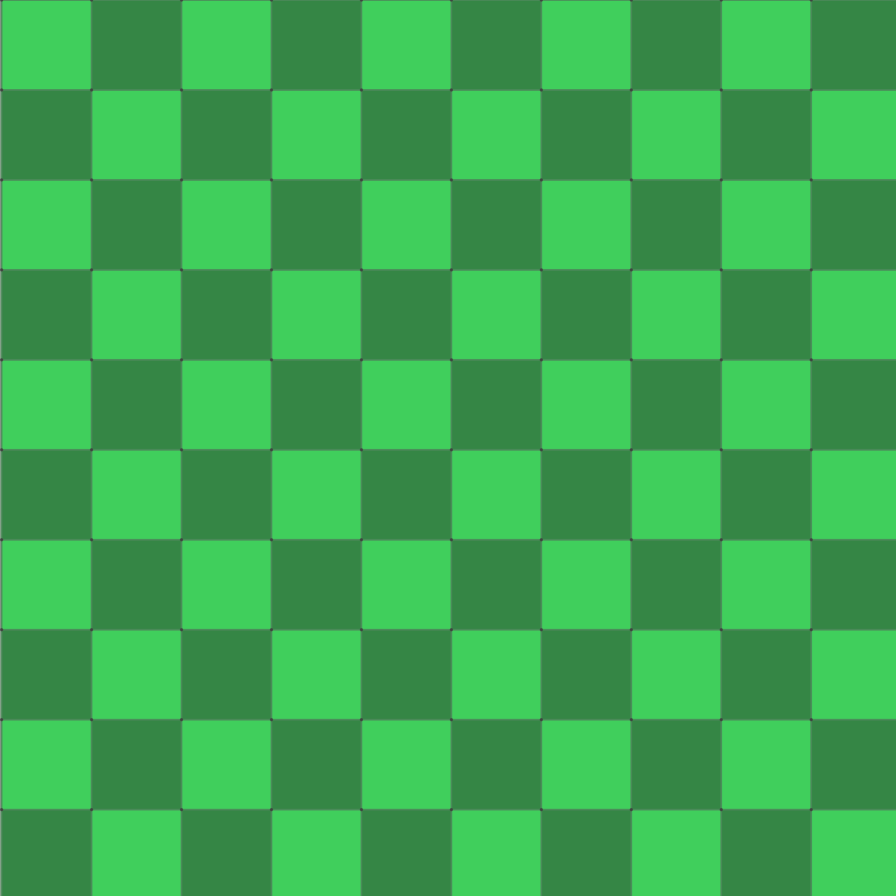
Give the GLSL for this pattern, as a three.js fragment shader.

```glsl
// Two-tone green checkerboard of just under ten squares each way, counted from
// the top left. A signed triangle wave per axis gives soft square edges; thin
// grey-green seams, dark corner specks and a pale left edge lie on top.
varying vec2 vUv;

const float PITCH = 0.1004;

// Distance to the nearest grid line, positive in even cells, negative in odd.
vec2 signedEdge(vec2 grid) {
  vec2 parity = 1.0 - 2.0 * mod(floor(grid), 2.0);
  return parity * (0.5 - abs(fract(grid) - 0.5)) * PITCH;
}

void main() {
  vec2 grid = vec2(vUv.x - 0.0018, 1.0 - vUv.y) / PITCH;
  vec2 edge = signedEdge(grid);
  vec2 gap = abs(edge);

  // Alternating squares
  vec2 side = clamp(edge / 0.001, -1.0, 1.0);
  float checker = 0.5 + 0.5 * side.x * side.y;
  vec3 color = mix(vec3(0.208, 0.525, 0.271), vec3(0.251, 0.812, 0.361), checker);

  // Seams between squares
  float seam = 1.0 - smoothstep(0.0003, 0.0017, min(gap.x, gap.y));
  color = mix(color, vec3(0.31, 0.51, 0.36), 0.75 * seam);

  // Pale strip along the left edge
  float strip = 1.0 - smoothstep(0.0008, 0.0020, vUv.x);
  color = mix(color, vec3(0.58, 0.60, 0.58), 0.8 * strip);

  // Dark specks where the corners meet
  float speck = 1.0 - smoothstep(0.0008, 0.0026, length(gap));
  color = mix(color, vec3(0.24, 0.22, 0.23), 0.85 * speck);

  gl_FragColor = vec4(color, 1.0);
}
```
